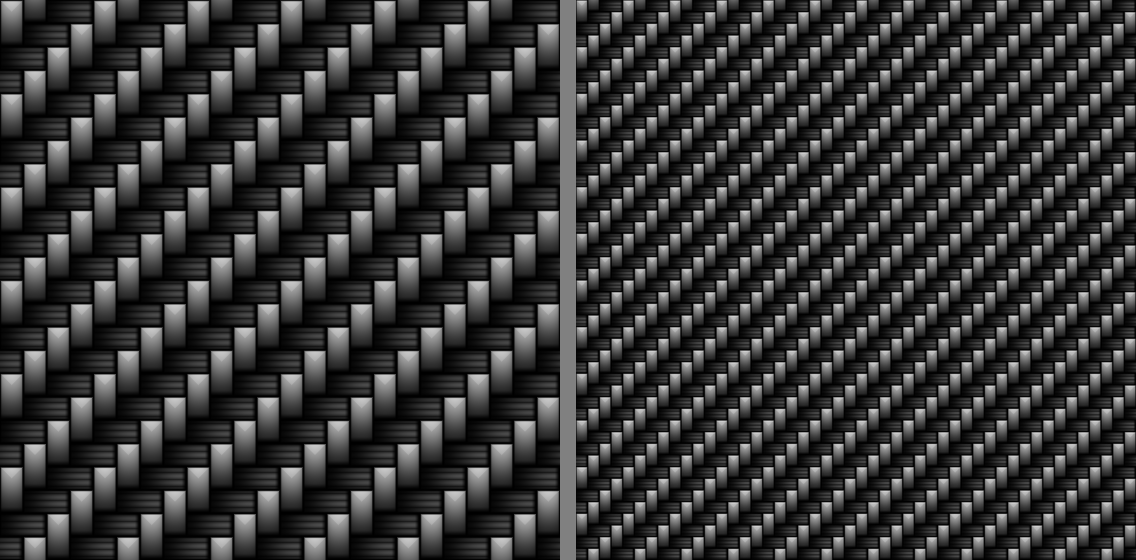
Left: one tile. Right: repeated 2 by 2.
Write a Shadertoy shader that draws this texture.

```glsl
// Draws a dark carbon-fibre twill weave: bright upright tows over ribbed horizontal ones.

// Rounded brightness across a tow; x runs 0..1 from side to side.
float crown(float x, float power) {
    return pow(clamp(4.0 * x * (1.0 - x), 0.0, 1.0), power);
}

// Thin dark gap around a tow; edge is the distance to its outline in cells.
float gap(float edge) {
    return smoothstep(0.0, 0.09, edge);
}

// Upright tow, 1 cell wide and 2 long, lit from its top end.
float uprightTow(vec2 p) {
    float side = min(p.x, 1.0 - p.x);
    float end = min(p.y, 2.0 - p.y);
    float light = mix(0.76, 0.12, smoothstep(-0.3, 2.1, p.y));
    light *= crown(p.x, 0.22);
    // Mitred highlight facet at the top end
    light += 0.07 * smoothstep(-0.04, 0.04, side - p.y);
    // Soft shadow where the tow dives under its neighbour
    light *= smoothstep(0.0, 0.3, 2.0 - p.y);
    return light * gap(min(side, end));
}

// Horizontal tow, 2 cells long, brightening to the right, with fine ribs.
float horizontalTow(vec2 p, float ribPhase) {
    float side = min(p.y, 1.0 - p.y);
    float end = min(p.x, 2.0 - p.x);
    float light = mix(0.025, 0.30, smoothstep(-0.1, 1.8, p.x));
    float rib = 0.5 + 0.5 * cos(6.2831853 * ribPhase);
    light *= crown(p.y, 0.45) * mix(0.42, 1.0, sqrt(rib));
    light *= smoothstep(0.0, 0.25, 2.0 - p.x);
    return light * gap(min(side, end));
}

void mainImage(out vec4 fragColor, in vec2 fragCoord) {
    // Canvas position measured downwards; 24 cells make 6 repeats of 4
    vec2 uv = fragCoord / iResolution.xy;
    uv.y = 1.0 - uv.y;
    vec2 grid = uv * 24.0;
    vec2 cell = floor(grid);
    vec2 local = fract(grid);

    // Each diagonal step holds two upright halves, then two horizontal halves
    float twill = mod(cell.x + cell.y, 4.0);
    float light = twill < 1.5
        ? uprightTow(local + vec2(0.0, twill))
        : horizontalTow(local + vec2(twill - 2.0, 0.0), uv.y * 80.0);

    fragColor = vec4(vec3(light), 1.0);
}
```
